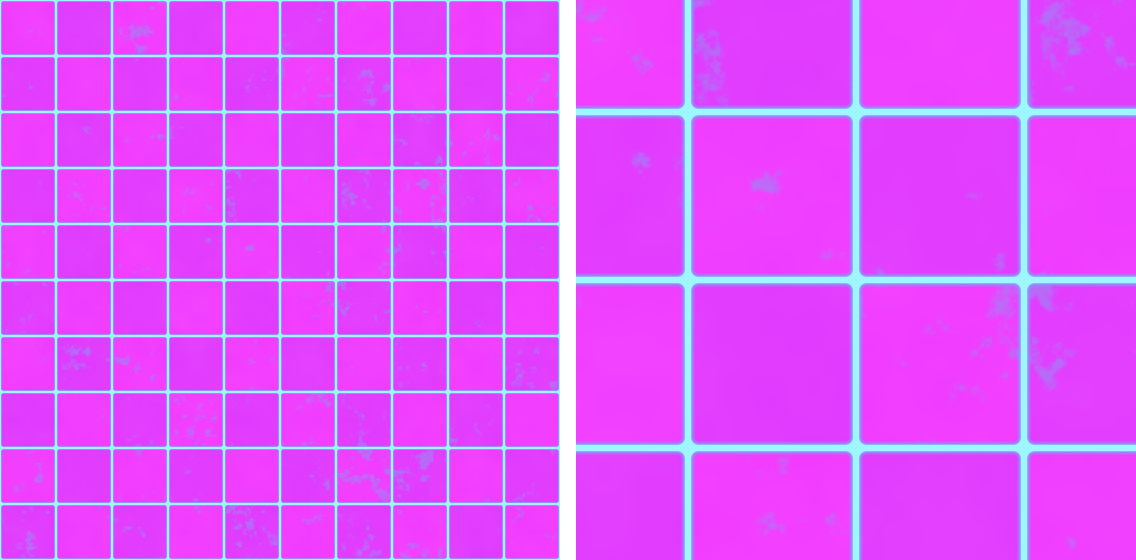
Left, the full canvas; right, a detail of the centre.
This texture map is drawn by a WebGL 2 fragment shader. Its source:

```glsl
#version 300 es
precision highp float;
// Checkered square tiles in two magentas, parted by pale cyan grout with a blue rim.
// Each tile is a rounded box distance; wrapping value noise adds mottling and
// clustered flecks of wear whose strength differs from tile to tile.

uniform vec2 u_resolution;
out vec4 fragColor;

// Layout, in units of one tile
const int   TILES        = 10;
const float GROUT_HALF   = 0.019;
const float CORNER       = 0.045;
const float GROUT_SOFT   = 0.008;
const float RIM_DEPTH    = 0.014;
const float RIM_SOFT     = 0.022;

// Colours
const vec3 PINK   = vec3(0.945, 0.245, 1.0);
const vec3 PURPLE = vec3(0.885, 0.240, 1.0);
const vec3 GROUT  = vec3(0.620, 0.965, 1.0);
const vec3 RIM    = vec3(0.550, 0.580, 1.0);
const vec3 WORN   = vec3(0.620, 0.520, 0.95);

// Wear and variation
const int   FLECK_CELLS   = 70;
const int   PATCH_CELLS   = 20;
const float PATCH_WEIGHT  = 0.65;
const float TILE_WEIGHT   = 0.26;
const float WEAR_START    = 0.72;
const float WEAR_FULL     = 0.97;
const float WEAR_OPACITY  = 0.65;
const float MOTTLE        = 0.035;
const float TILE_SHIFT    = 0.014;

// Integer hash of a lattice point, 0 to 1
float hash(ivec2 p, int seed) {
    uint h = uint(p.x) * 1597u + uint(p.y) * 51749u + uint(seed) * 7919u;
    h = (h ^ (h >> 16)) * 73244475u;
    h = (h ^ (h >> 15)) * 40503u + 12345u;
    h = (h ^ (h >> 13)) * 73244475u;
    h ^= h >> 16;
    return float(h & 65535u) / 65535.0;
}

// Value noise that wraps after 'period' cells across the canvas
float wrapNoise(vec2 uv, int period, int seed) {
    vec2 p = uv * float(period);
    ivec2 a = ivec2(floor(p)) % period;
    ivec2 b = (a + 1) % period;
    vec2 t = fract(p);
    t = t * t * (3.0 - 2.0 * t);
    float low  = mix(hash(a, seed), hash(ivec2(b.x, a.y), seed), t.x);
    float high = mix(hash(ivec2(a.x, b.y), seed), hash(b, seed), t.x);
    return mix(low, high, t.y);
}

float fbm(vec2 uv, int period, int octaves, int seed) {
    float sum = 0.0, total = 0.0, weight = 1.0;
    for (int i = 0; i < octaves; i++) {
        sum += weight * wrapNoise(uv, period, seed + i);
        total += weight;
        weight *= 0.6;
        period *= 2;
    }
    return sum / total;
}

// Signed distance to a rounded square centred on the origin
float roundedSquare(vec2 p, float halfSize, float radius) {
    vec2 q = abs(p) - halfSize + radius;
    return length(max(q, 0.0)) + min(max(q.x, q.y), 0.0) - radius;
}

// Linear ramp through zero, never narrower than a pixel
float ramp(float x, float width, float pixel) {
    return clamp(0.5 + x / max(width, pixel), 0.0, 1.0);
}

void main() {
    vec2 uv = gl_FragCoord.xy / u_resolution;
    vec2 grid = uv * float(TILES);
    ivec2 cell = ivec2(floor(grid));
    float pixel = float(TILES) / min(u_resolution.x, u_resolution.y);

    // Tile face
    float tileRandom = hash(cell, 3);
    float patches = fbm(uv, PATCH_CELLS, 2, 11);
    vec3 color = ((cell.x + cell.y) % 2 == 0) ? PURPLE : PINK;
    color.r += TILE_SHIFT * (hash(cell, 5) - 0.5);
    color.rg += MOTTLE * (fbm(uv, PATCH_CELLS, 3, 31) - 0.5) * vec2(0.6, 1.0);

    // Wear
    float flecks = fbm(uv, FLECK_CELLS, 4, 51);
    float wear = flecks + PATCH_WEIGHT * (patches - 0.5) + TILE_WEIGHT * (tileRandom - 0.5);
    color = mix(color, WORN, WEAR_OPACITY * smoothstep(WEAR_START, WEAR_FULL, wear));

    // Rim and grout
    float d = roundedSquare(fract(grid) - 0.5, 0.5 - GROUT_HALF, CORNER);
    color = mix(color, RIM, ramp(d + RIM_DEPTH, RIM_SOFT, pixel));
    color = mix(color, GROUT, ramp(d, GROUT_SOFT, pixel));

    fragColor = vec4(color, 1.0);
}
```
